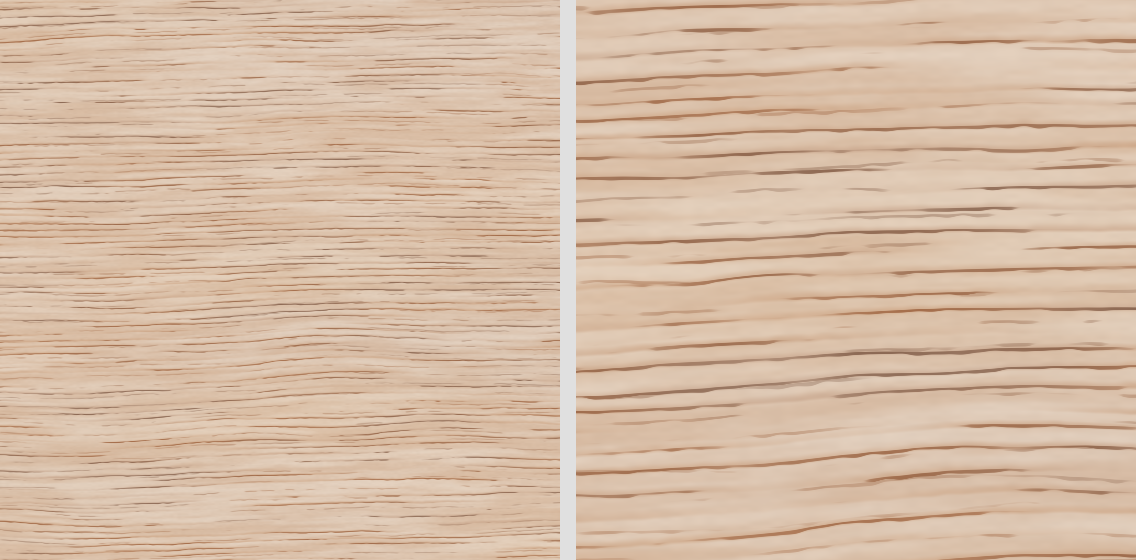
Left: the whole. Right: its middle third, enlarged.
Reproduce this texture procedurally as a Shadertoy shader.

```glsl
// Pale oak veneer: nearly straight horizontal grain with broken fine pores.
// Stretched noise makes the soft streaks; jittered rows carry long warm
// shadows, and thin ragged dashes of dark pore run along their crests.

float hash(vec2 p) {
    vec3 q = fract(vec3(p.xyx) * 0.1031);
    q += dot(q, q.yzx + 33.33);
    return fract((q.x + q.y) * q.z);
}

float noise(vec2 p) {
    vec2 cell = floor(p), f = fract(p);
    f = f * f * (3.0 - 2.0 * f);
    return mix(mix(hash(cell), hash(cell + vec2(1, 0)), f.x),
               mix(hash(cell + vec2(0, 1)), hash(cell + vec2(1, 1)), f.x), f.y);
}

// Slow bends of the fibres, rising slightly to the right.
vec2 bendGrain(vec2 p) {
    float bend = 0.022 * (noise(p * vec2(2.2, 3.0) + 4.7) - 0.5);
    bend += 0.010 * (noise(p * vec2(5.0, 13.0) + 21.0) - 0.5);
    bend += 0.003 * (noise(p * vec2(20.0, 40.0) + 8.0) - 0.5);
    return vec2(p.x, p.y + bend - 0.012 * p.x);
}

// Returns the sharp pore line in x and its soft shadow in y.
vec2 poreRows(vec2 p, float rows, float stretch, float seed) {
    float row = floor(p.y * rows);
    float rowSeed = hash(vec2(row, seed));
    float x = p.x * stretch * (0.7 + 0.7 * rowSeed) + 80.0 * rowSeed;
    float lane = row * 5.0 + seed;

    // Position inside the row drifts along the fibre, with a rough edge.
    float rough = noise(vec2(p.x * 110.0, lane + 2.0));
    float centre = mix(0.27, 0.6, noise(vec2(x * 0.4, lane + 1.0)));
    float offset = fract(p.y * rows) - centre + 0.07 * (rough - 0.5);

    // Shadows run long; dashes of open pore break them up.
    float along = noise(vec2(x, lane));
    float dash = noise(vec2(x * 2.6, lane + 3.0));
    float zone = noise(p * vec2(2.5, 9.0) + seed) - 0.5;
    float openness = 0.55 * along + 0.45 * dash + 0.1 * zone;
    float presence = smoothstep(0.46, 0.62, openness + 0.1 * (rough - 0.5));

    float aa = 0.55 / iResolution.y;
    float halfWidth = 0.00025 + 0.0006 * presence * (0.5 + rough);
    float dist = abs(offset) / rows;
    float line = 1.0 - smoothstep(halfWidth - aa, halfWidth + aa, dist);
    float reach = offset > 0.0 ? 0.38 : 0.18;
    float shadow = 1.0 - smoothstep(0.0, reach, abs(offset));
    return vec2(line * presence * (0.45 + 0.55 * dash),
                shadow * smoothstep(0.1, 0.8, 0.6 * along + 0.4 * openness));
}

void mainImage(out vec4 fragColor, in vec2 fragCoord) {
    vec2 uv = fragCoord / iResolution.y;
    vec2 p = bendGrain(uv);

    // Soft fibre streaks at several widths, mostly narrow.
    float streak = 0.16 * noise(p * vec2(2.0, 15.0) + 3.0);
    streak += 0.40 * noise(p * vec2(6.0, 72.0) + 11.0);
    streak += 0.28 * noise(p * vec2(12.0, 150.0) + 29.0);
    streak += 0.16 * noise(p * vec2(40.0, 280.0) + 47.0);
    vec3 paleWood = vec3(0.888, 0.812, 0.738);
    vec3 warmWood = vec3(0.846, 0.734, 0.635);
    vec3 color = mix(paleWood, warmWood, smoothstep(0.2, 0.8, streak));

    // Broad patches lean faintly towards honey or towards grey.
    float warmth = noise(p * vec2(1.8, 8.0) + 60.0) - 0.5;
    color += warmth * vec3(0.006, -0.003, -0.020);
    color -= 0.012 * (noise(p * vec2(1.3, 6.0) + 90.0) - 0.5);

    // Main pores everywhere, and a sparse faint set of short ones.
    vec2 mainPores = poreRows(p, 80.0, 7.0, 5.0);
    vec2 shortPores = poreRows(p + vec2(0.3, 0.004), 61.0, 15.0, 130.0);
    float shadow = max(mainPores.y, 0.25 * shortPores.y);
    float line = max(mainPores.x, 0.45 * shortPores.x);

    float rust = smoothstep(0.2, 0.8, noise(p * vec2(4.0, 30.0) + 15.0));
    vec3 shadowColor = mix(vec3(0.785, 0.655, 0.560),
                           vec3(0.805, 0.645, 0.515), rust);
    vec3 poreColor = mix(vec3(0.50, 0.36, 0.28),
                         vec3(0.62, 0.39, 0.25), rust);
    color = mix(color, shadowColor, 0.72 * shadow);
    color = mix(color, poreColor, 0.85 * line);

    // Fine tooth of the sanded surface.
    color += 0.016 * (noise(uv * vec2(150.0, 380.0)) - 0.5);
    fragColor = vec4(color, 1.0);
}
```
